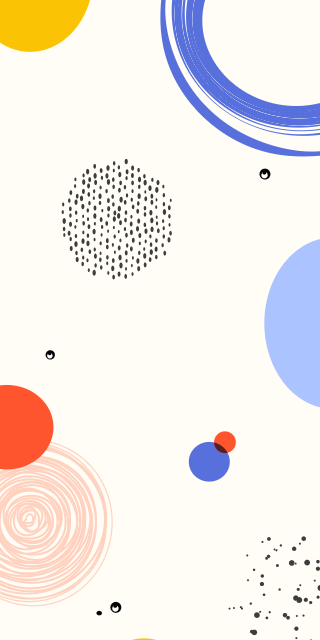
Write a Shadertoy shader that draws this background.

```glsl
// Abstract poster: flat blobs, two hand-drawn ring scribbles, dot textures and beads
// on cream paper. Ellipse distances form the shapes; loops and a sine hash scatter
// the strokes and speckles. The canvas spans 1 by 2 units, origin at the lower left.

const vec3 CREAM = vec3(1.0, 0.992, 0.96);
const vec3 YELLOW = vec3(0.98, 0.765, 0.01);
const vec3 RED = vec3(1.0, 0.335, 0.185);
const vec3 BLUE = vec3(0.34, 0.44, 0.86);
const vec3 SKY = vec3(0.67, 0.765, 0.995);
const vec3 PINK = vec3(1.0, 0.82, 0.75);
const vec3 INK = vec3(0.24);

float hash(float n) { return fract(sin(n * 12.9898) * 43758.5453); }
float hash(vec2 c) { return fract(sin(dot(c, vec2(12.9898, 78.233))) * 43758.5453); }

// Approximate signed distance to an axis-aligned ellipse
float ellipse(vec2 q, vec2 r) {
    float k = length(q / r);
    return k * (k - 1.0) / max(length(q / (r * r)), 1e-4);
}

// Anti-aliased coverage of a signed distance
float fill(float d) { return clamp(0.5 - d * iResolution.y / 2.0, 0.0, 1.0); }

// Pink coil: many wobbling rings of growing radius
float coil(vec2 p) {
    float ink = 0.0;
    for (float i = 0.0; i < 35.0; i++) {
        float f = i / 34.0;
        vec2 jitter = vec2(hash(i + 1.0), hash(i + 51.0)) - 0.5;
        vec2 q = p - vec2(0.096, mix(0.38, 0.37, f)) - 0.018 * jitter;
        float a = atan(q.y, q.x);
        vec2 r = mix(0.016, 0.258, f) * (1.0 + 0.06 * jitter.yx);
        float wobble = 0.003 * sin(2.0 * a + 40.0 * jitter.x) + 0.002 * sin(3.0 * a + i);
        float halfWidth = mix(0.0032, 0.0018, smoothstep(0.85, 1.0, f));
        ink = max(ink, fill(abs(ellipse(q, r) + wobble) - halfWidth));
    }
    return ink;
}

// Blue brush loops: a bundle of strokes inside one broad outer stroke
float brushLoops(vec2 p) {
    vec2 q = p - vec2(0.964, 1.961);
    float diagonal = dot(normalize(q), vec2(-0.707));
    float halfWidth = 0.007 + 0.008 * smoothstep(0.65, 1.0, diagonal);
    float ink = fill(abs(ellipse(q, vec2(0.455, 0.442))) - halfWidth);
    for (float i = 0.0; i < 10.0; i++) {
        float f = i / 9.0;
        q = p - mix(vec2(0.924, 1.935), vec2(0.943, 1.961), f);
        float a = atan(q.y, q.x);
        vec2 r = mix(vec2(0.305, 0.268), vec2(0.402, 0.383), f * mix(0.75, 1.0, f));
        float wobble = 0.006 * sin(2.0 * a + 6.3 * hash(i + 7.0)) * (1.0 - f);
        float w = mix(0.0075, 0.0035, f) + 0.0025 * sin(a * 2.0 + i);
        ink = max(ink, fill(abs(ellipse(q, r) + wobble) - w));
    }
    return ink;
}

// Disc of upright seeds on a staggered, jittered grid
float seeds(vec2 p) {
    vec2 cell = vec2(0.0195, 0.0255);
    vec2 q = p - vec2(0.365, 1.313);
    float column = floor(q.x / cell.x);
    q.y += cell.y * 0.5 * mod(column, 2.0);
    vec2 id = vec2(column, floor(q.y / cell.y));
    vec2 middle = (id + 0.5) * cell;
    middle.y -= cell.y * 0.5 * mod(column, 2.0);
    vec2 jitter = vec2(hash(id), hash(id + 37.0)) - 0.5;
    vec2 local = q - (id + 0.5) * cell - jitter * cell * vec2(0.4, 0.35);
    float size = mix(0.65, 1.2, hash(id + 71.0));
    float inside = step(ellipse(middle, vec2(0.177, 0.184)), 0.0);
    return inside * fill(ellipse(local, size * vec2(0.0043, 0.0075)));
}

// Round speckles, gathered towards the middle of the cluster
float speckles(vec2 p) {
    float ink = 0.0;
    for (float i = 0.0; i < 85.0; i++) {
        float a = 6.2832 * hash(i + 3.0);
        float reach = 0.22 * pow(hash(i + 113.0), 0.6);
        vec2 c = vec2(0.935, 0.125) + reach * vec2(cos(a), sin(a));
        float r = mix(0.003, 0.0095, pow(hash(i + 211.0), 3.0));
        ink = max(ink, fill(length(p - c) - r));
    }
    return ink;
}

// Black bead with a pale crescent
void bead(inout vec3 col, vec2 q, float r) {
    col = mix(col, vec3(0.01), fill(length(q) - r));
    float crescent = max(length(q + r * vec2(0.08, 0.2)) - 0.58 * r,
                         0.38 * r - length(q - r * vec2(-0.12, 0.3)));
    col = mix(col, vec3(1.0), fill(crescent));
}

void mainImage(out vec4 fragColor, in vec2 fragCoord) {
    vec2 p = fragCoord / iResolution.xy * vec2(1.0, 2.0);
    vec3 col = CREAM;

    // Large blobs and scribbles
    col = mix(col, YELLOW, fill(ellipse(p - vec2(0.094, 2.078), vec2(0.198, 0.24))));
    col = mix(col, YELLOW, fill(length(p - vec2(0.45, -0.15)) - 0.155));
    col = mix(col, SKY, fill(ellipse(p - vec2(1.042, 0.99), vec2(0.216, 0.268))));
    col = mix(col, PINK, coil(p));
    col = mix(col, RED, fill(ellipse(p - vec2(0.021, 0.665), vec2(0.146, 0.132))));
    col = mix(col, BLUE, brushLoops(p));

    // Overlapping pair of discs
    float blueDisc = fill(ellipse(p - vec2(0.654, 0.557), vec2(0.064, 0.062)));
    float redDisc = fill(length(p - vec2(0.703, 0.618)) - 0.034);
    col = mix(mix(col, BLUE, blueDisc), RED, redDisc);
    col = mix(col, vec3(0.33, 0.12, 0.15), blueDisc * redDisc);

    // Dot textures and beads
    col = mix(col, INK, max(seeds(p), speckles(p)));
    bead(col, p - vec2(0.828, 1.456), 0.017);
    bead(col, p - vec2(0.157, 0.891), 0.0145);
    bead(col, p - vec2(0.362, 0.102), 0.017);
    col = mix(col, vec3(0.01), fill(ellipse(p - vec2(0.31, 0.084), vec2(0.0085, 0.007))));
    fragColor = vec4(col, 1.0);
}
```
